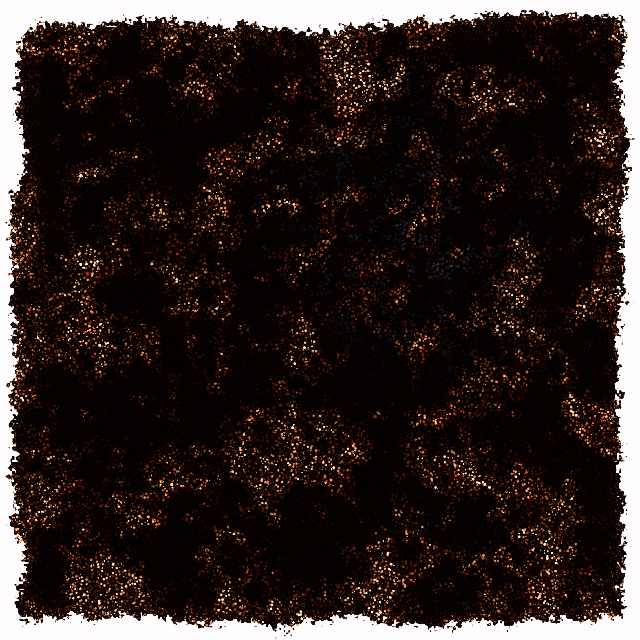
Write a WebGL 2 fragment shader that draws this texture.

```glsl
#version 300 es
precision highp float;
// A charred dark square with ragged ember-flecked edges on a white ground.

uniform vec2 u_resolution;
out vec4 fragColor;

float hash(vec2 cell) {
  uvec2 q = uvec2(ivec2(cell) + 4096);
  uint n = q.x * 1597334673u ^ q.y * 3812015801u;
  n = (n ^ (n >> 15)) * 2246822519u;
  n ^= n >> 13;
  return float(n >> 8) / 16777216.0;
}

float smoothNoise(vec2 p) {
  vec2 i = floor(p), f = fract(p);
  f = f * f * (3.0 - 2.0 * f);
  float low = mix(hash(i), hash(i + vec2(1, 0)), f.x);
  float high = mix(hash(i + vec2(0, 1)), hash(i + vec2(1, 1)), f.x);
  return mix(low, high, f.y);
}

// Cellular grains: the brightest jittered dot that covers p.
float grains(vec2 p) {
  vec2 base = floor(p);
  float brightest = 0.0;
  for (int y = -1; y <= 1; y++) {
    for (int x = -1; x <= 1; x++) {
      vec2 cell = base + vec2(x, y);
      vec2 center = cell + vec2(hash(cell + 311.0), hash(cell + 727.0));
      float radius = mix(0.35, 0.85, hash(cell + 1153.0));
      float dotShape = 1.0 - smoothstep(radius * 0.3, radius, distance(p, center));
      brightest = max(brightest, hash(cell) * dotShape);
    }
  }
  return brightest;
}

float roundedBox(vec2 p, vec2 halfSize, float radius) {
  vec2 q = abs(p) - halfSize + radius;
  return length(max(q, 0.0)) + min(max(q.x, q.y), 0.0) - radius;
}

vec3 emberColor(float heat) {
  vec3 color = mix(vec3(0.018, 0.002, 0.002), vec3(0.18, 0.05, 0.03), smoothstep(0.0, 0.24, heat));
  color = mix(color, vec3(0.40, 0.17, 0.06), smoothstep(0.2, 0.42, heat));
  color = mix(color, vec3(0.76, 0.56, 0.36), smoothstep(0.4, 0.68, heat));
  return mix(color, vec3(0.99, 0.94, 0.85), smoothstep(0.68, 1.0, heat));
}

void main() {
  vec2 uv = gl_FragCoord.xy / u_resolution;
  float pixel = 1.0 / min(u_resolution.x, u_resolution.y);

  // Ragged outline: slow waves, crumbs and fine fray
  float depth = -roundedBox(uv - vec2(0.501, 0.496), vec2(0.472, 0.468), 0.03);
  depth += 0.022 * (smoothNoise(uv * 9.0 + 3.0) - 0.5);
  depth += 0.014 * (smoothNoise(uv * 34.0 + 60.0) - 0.5);
  depth += 0.013 * (smoothNoise(uv * 110.0 + 150.0) - 0.5);
  depth += 0.016 * (smoothNoise(uv * 290.0 + 20.0) - 0.5);

  // Clumps decide where embers glow
  float clump = 0.40 * smoothNoise(uv * 15.0 + 90.0)
              + 0.33 * smoothNoise(uv * 37.0 + 40.0)
              + 0.27 * smoothNoise(uv * 85.0 + 10.0);
  float inside = max(depth, 0.0);
  float warmth = smoothstep(0.42, 0.86, clump + 0.12 * exp(-inside / 0.05));
  float rim = exp(-inside / 0.012);

  // Grains carry the glow
  float coarse = grains(uv * 215.0);
  float fine = grains(uv * 340.0 + 500.0);
  float heat = pow(coarse, 1.6) * (0.07 + 1.35 * warmth);
  heat += fine * fine * (0.04 + 0.4 * warmth + 0.85 * rim);

  // Hue shifts: redder clumps and a few cool ashes
  vec3 color = emberColor(heat);
  float redness = smoothstep(0.5, 0.9, smoothNoise(uv * 28.0 + 210.0));
  color *= mix(vec3(1.0), vec3(1.05, 0.75, 0.65), redness * (1.0 - rim));
  float ash = smoothstep(0.3, 0.05, distance(uv, vec2(0.65, 0.64)))
            * smoothstep(0.6, 0.8, smoothNoise(uv * 70.0 + 330.0));
  color = mix(color, vec3(0.16, 0.18, 0.22) * coarse, 0.7 * ash);

  float cover = smoothstep(-pixel, pixel, depth);
  fragColor = vec4(mix(vec3(0.995, 0.99, 0.99), color, cover), 1.0);
}
```
